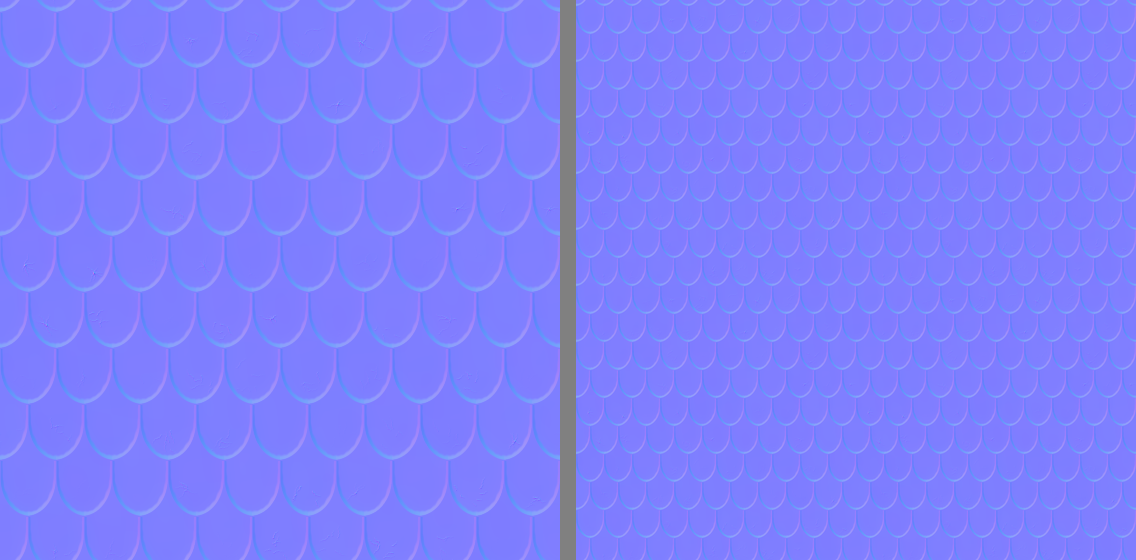
Left: one tile. Right: repeated 2 by 2.
Write a three.js fragment shader that draws this texture map.

```glsl
// Tangent-space normal map of overlapping fish-scale tiles with bevelled rims and fine cracks.
varying vec2 vUv;

const float REPEATS = 10.0;                    // scales across and rows up (even, so rows wrap)
const vec2 TIP_OFFSET = vec2(0.005, 0.77);     // origin of the first row of scales, in cells
const float TIP_LIFT = 0.02;                   // room below each tip for the soft outer edge
const vec2 ARCH = vec2(0.530, 0.67);           // half width and height of the rounded end
const float TIP_POINT = 0.038;                 // how far the two arcs cross, giving a pointed tip
const float RIM_WIDTH = 0.074;
const float RIM_WIDTH_SIDE = 0.042;
const float RIM_SLOPE = 0.132;
const float RIM_SLOPE_SIDE = 0.085;
const float DOME_SLOPE = 0.012;
const float DOME_WIDTH = 0.30;
const vec2 BODY_SLOPE = vec2(-0.002, 0.006);
const float TILT_VARIATION = 0.012;
const float SWELL_SLOPE = 0.003;
const int CRACK_ARMS = 6;
const float CRACK_WIDTH = 0.013;
const float CRACK_DEPTH = 0.0013;
const float TAU = 6.2831853;

vec2 hash2(vec2 p) {
  vec3 q = fract(vec3(p.xyx) * vec3(0.1031, 0.1030, 0.0973));
  q += dot(q, q.yzx + 33.33);
  return fract((q.xx + q.yz) * q.zy);
}

// Signed distance to the scale edge (positive inside) and its outward direction.
float scaleDistance(vec2 p, out vec2 outward) {
  vec2 q = vec2(abs(p.x) + TIP_POINT, min(p.y - TIP_LIFT - ARCH.y, 0.0));
  vec2 gradient = q / (ARCH * ARCH);
  float radius = length(q / ARCH);
  outward = normalize(gradient) * vec2(p.x < 0.0 ? -1.0 : 1.0, 1.0);
  return (1.0 - radius) * radius / length(gradient);
}

// Wavering grooves, gathered in a star or scattered, one set per scale.
float crackHeight(vec2 p, vec2 id) {
  vec2 centre = vec2(0.0, 0.40) + (hash2(id + vec2(3.0, 83.0)) - 0.5) * vec2(0.40, 0.26);
  float scatter = 0.45 * smoothstep(0.2, 0.6, hash2(id + vec2(41.0, 19.0)).x);
  float height = 0.0;
  for (int i = 0; i < CRACK_ARMS; i++) {
    float arm = float(i);
    vec2 shape = hash2(id + vec2(17.0, 31.0) * arm + 60.0);
    vec2 place = hash2(id + vec2(43.0, 13.0) * arm + 170.0);
    float angle = TAU * (shape.x + arm) * 0.38;
    float reach = 0.06 + 0.17 * shape.y;
    vec2 q = p - centre - (place - 0.5) * scatter;
    q = vec2(dot(q, vec2(cos(angle), sin(angle))), dot(q, vec2(-sin(angle), cos(angle))));
    q.y += 0.010 * sin(q.x * 36.0 + TAU * place.x) + 0.004 * sin(q.x * 115.0);
    float along = clamp(q.x, 0.0, reach);
    float d = length(q - vec2(along, 0.0)) / CRACK_WIDTH;
    height -= (1.0 - 0.7 * along / reach) * (0.4 + 0.6 * place.y) * exp(-d * d);
  }
  return height;
}

vec2 crackSlope(vec2 p, vec2 id) {
  vec2 e = vec2(0.005, 0.0);
  float h = crackHeight(p, id);
  return (h - vec2(crackHeight(p + e.xy, id), crackHeight(p + e.yx, id))) / e.x;
}

// Staggered rows: position from the tip of the scale in a given row, and its wrapped id.
vec2 scaleLocal(vec2 cell, float row, out vec2 id) {
  float x = cell.x + 0.5 * mod(row, 2.0);
  id = mod(vec2(floor(x), row), REPEATS);
  return vec2(fract(x) - 0.5, cell.y - row);
}

void main() {
  vec2 cell = vUv * REPEATS - TIP_OFFSET;
  float row = floor(cell.y);
  vec2 id;
  vec2 outward;
  vec2 local = scaleLocal(cell, row, id);
  float edge = scaleDistance(local, outward);

  // Bevelled rim: thick at the tip, thin up the sides, with an uneven inner edge.
  float side = smoothstep(0.25, 0.95, local.y);
  float phase = TAU * hash2(id + 11.0).x;
  float width = mix(RIM_WIDTH, RIM_WIDTH_SIDE, side);
  width *= 1.0 + 0.07 * sin(local.y * 31.0 + phase) + 0.05 * sin(local.x * 67.0 + phase);
  width *= 1.0 + 0.25 * exp(-local.x * local.x * 200.0);
  float rim = smoothstep(-0.014, 0.012, edge) * (1.0 - smoothstep(0.45 * width, 1.1 * width, edge));
  vec2 slope = outward * rim * mix(RIM_SLOPE, RIM_SLOPE_SIDE, side);

  // Outside the edge the surface belongs to the scale of the row below.
  vec2 bodyOutward;
  vec2 body = scaleLocal(cell, row - step(edge, 0.0), id);
  float bodyEdge = scaleDistance(body, bodyOutward);

  // Gentle dome and tilt of each scale over a broad swell.
  slope += bodyOutward * DOME_SLOPE * (1.0 - smoothstep(0.0, DOME_WIDTH, bodyEdge));
  slope += TILT_VARIATION * (hash2(id + 7.0) - 0.5);
  vec2 wave = TAU * vUv;
  slope += BODY_SLOPE + SWELL_SLOPE * 0.5 * vec2(
    sin(3.0 * wave.x + 7.0 * wave.y) + sin(13.0 * wave.y - 5.0 * wave.x),
    sin(4.0 * wave.y - 9.0 * wave.x) + sin(11.0 * wave.x + 6.0 * wave.y));

  // Cracks differ in strength and stay clear of the rim.
  float wear = smoothstep(0.15, 1.0, hash2(id + vec2(29.0, 71.0)).y);
  float crackMask = smoothstep(0.05, 0.09, bodyEdge) * wear;
  slope += crackSlope(body, id) * CRACK_DEPTH * crackMask;

  // Encode with the green channel pointing down.
  vec2 tangent = slope * vec2(2.0, -2.0);
  float facing = sqrt(max(1.0 - dot(tangent, tangent), 0.0));
  gl_FragColor = vec4(vec3(tangent, facing) * 0.5 + 0.5, 1.0);
}
```
